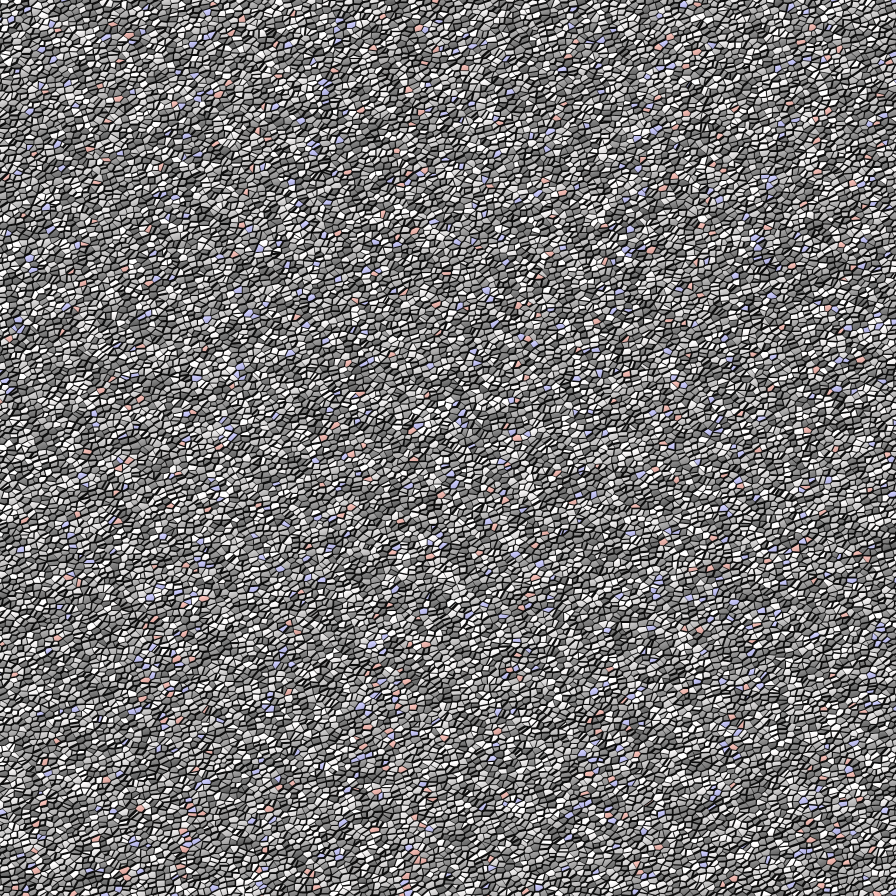
Give the GLSL for this texture, as a WebGL 1 fragment shader.

```glsl
precision highp float;
// Fine grey gravel: small tilted chips with dark shadows below and rare blue or pink grains.

uniform vec2 u_resolution;

const vec2 GRAIN_COUNT = vec2(122.0, 162.0);  // grains across and up the canvas
const float TILT = 0.3;                       // grain rows rise to the right, radians
const float JITTER = 0.9;
const float SEAM_WIDTH = 0.02;                // in grain heights
const float SHADOW_MIN = 0.12;
const float SHADOW_MAX = 0.42;
const float EDGE_SOFTNESS = 0.06;
const float TOP_LIGHT = 0.12;
const vec2 SHADOW_DIRECTION = vec2(0.29, -0.957);
const vec3 GAP_COLOR = vec3(0.05);
const vec3 DARK_GRAIN = vec3(0.42, 0.42, 0.42);
const vec3 LIGHT_GRAIN = vec3(1.02, 1.01, 1.01);
const vec3 BLUE_GRAIN = vec3(0.74, 0.74, 0.93);
const vec3 PINK_GRAIN = vec3(0.90, 0.69, 0.66);
const float BLUE_SHARE = 0.045;
const float PINK_SHARE = 0.03;

float hash(vec2 p) {
  return fract(sin(dot(p, vec2(127.1, 311.7))) * 43758.5453);
}

vec2 grainCenter(vec2 cell) {
  vec2 random = vec2(hash(cell), hash(cell + 37.3));
  return cell + 0.5 + JITTER * (random - 0.5);
}

vec3 grainColor(vec2 cell) {
  float kind = hash(cell + 71.9);
  vec3 color = mix(DARK_GRAIN, LIGHT_GRAIN, hash(cell + 13.7));
  color = mix(color, BLUE_GRAIN, step(kind, BLUE_SHARE));
  return mix(color, PINK_GRAIN, step(1.0 - PINK_SHARE, kind));
}

vec3 gravel(vec2 uv) {
  float c = cos(TILT);
  float s = sin(TILT);
  vec2 p = vec2(c * uv.x + s * uv.y, c * uv.y - s * uv.x) * GRAIN_COUNT;

  // Nearest grain
  vec2 home = floor(p);
  vec2 nearest = home;
  vec2 toNearest = vec2(0.0);
  float best = 100.0;
  for (int j = -1; j <= 1; j++) {
    for (int i = -1; i <= 1; i++) {
      vec2 cell = home + vec2(float(i), float(j));
      vec2 d = grainCenter(cell) - p;
      float distanceSquared = dot(d, d);
      if (distanceSquared < best) {
        best = distanceSquared;
        nearest = cell;
        toNearest = d;
      }
    }
  }

  // Distance to its border, inset further on the shadowed side
  float shadow = mix(SHADOW_MIN, SHADOW_MAX, hash(nearest + 53.1));
  float inside = 100.0;
  for (int j = -1; j <= 1; j++) {
    for (int i = -1; i <= 1; i++) {
      if (i == 0 && j == 0) continue;
      vec2 d = grainCenter(nearest + vec2(float(i), float(j))) - p;
      vec2 normal = normalize(d - toNearest);
      float border = dot(0.5 * (d + toNearest), normal);
      float inset = SEAM_WIDTH + shadow * max(dot(normal, SHADOW_DIRECTION), 0.0);
      inside = min(inside, border - inset);
    }
  }

  vec3 color = grainColor(nearest) - TOP_LIGHT * toNearest.y;
  float cover = smoothstep(-EDGE_SOFTNESS, EDGE_SOFTNESS, inside);
  return clamp(mix(GAP_COLOR, color, cover), 0.0, 1.0);
}

void main() {
  // Average four samples per pixel for smooth edges
  vec3 sum = vec3(0.0);
  for (int j = 0; j < 2; j++) {
    for (int i = 0; i < 2; i++) {
      vec2 offset = 0.5 * vec2(float(i), float(j)) - 0.25;
      sum += gravel((gl_FragCoord.xy + offset) / u_resolution.y);
    }
  }
  gl_FragColor = vec4(sum * 0.25, 1.0);
}
```
